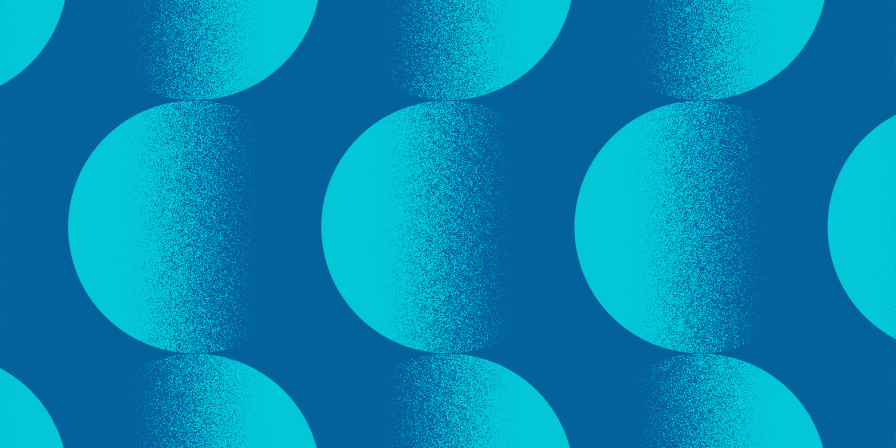
Give the GLSL for this pattern, as a Shadertoy shader.

```glsl
// Grid of touching cyan discs that dissolve into blue grain, flipped on alternate rows.

const vec3  BLUE = vec3(0.010, 0.380, 0.610);
const vec3  CYAN = vec3(0.010, 0.775, 0.845);
const float PERIOD = 0.5651;                  // disc spacing, in canvas heights
const vec2  CENTER = vec2(0.4342, 0.4935);    // centre of one disc in the middle row
const float RADIUS = 0.2822;
const float FADE_START = -0.78;               // fade limits, in disc radii
const float FADE_END = 0.78;
const float GRAINS = 560.0;                   // grains per canvas height
const float JITTER = 0.8;
const float SOFTNESS = 0.25;                  // tonal range of a single grain
const int   SAMPLES = 3;                      // grain samples per pixel side

float hash(vec2 p) {
    return fract(sin(dot(p, vec2(127.1, 311.7))) * 43758.5453);
}

// Random value of the nearest scattered grain
float grain(vec2 p) {
    vec2 cell = floor(p);
    float nearest = 9.0;
    vec2 seed = vec2(0.0);
    for (int y = -1; y <= 1; y++) {
        for (int x = -1; x <= 1; x++) {
            vec2 id = cell + vec2(x, y);
            vec2 random = vec2(hash(id + 17.3), hash(id.yx + 71.9));
            vec2 d = id + 0.5 + JITTER * (random - 0.5) - p;
            float dist = dot(d, d);
            if (dist < nearest) {
                nearest = dist;
                seed = random;
            }
        }
    }
    // Hashing the random offset again avoids streaks along the lattice
    return hash(seed * 43.0);
}

void mainImage(out vec4 fragColor, in vec2 fragCoord) {
    float pixel = 1.0 / iResolution.y;
    vec2 p = fragCoord * pixel;

    // Repeat the disc and reverse its fade on odd rows
    vec2 tile = floor((p - CENTER) / PERIOD + 0.5);
    vec2 q = p - CENTER - tile * PERIOD;
    float side = mod(tile.y, 2.0) < 0.5 ? 1.0 : -1.0;
    float disc = 1.0 - smoothstep(-0.75 * pixel, 0.75 * pixel, length(q) - RADIUS);

    // Dither the fade with soft grain, averaged over the pixel
    float density = 1.0 - smoothstep(FADE_START, FADE_END, side * q.x / RADIUS);
    float cover = 0.0;
    for (int y = 0; y < SAMPLES; y++) {
        for (int x = 0; x < SAMPLES; x++) {
            vec2 shift = (vec2(x, y) + 0.5) / float(SAMPLES) - 0.5;
            float threshold = (1.0 - SOFTNESS) * grain((p + shift * pixel) * GRAINS);
            cover += smoothstep(threshold, threshold + SOFTNESS, density);
        }
    }
    cover /= float(SAMPLES * SAMPLES);

    fragColor = vec4(mix(BLUE, CYAN, disc * cover), 1.0);
}
```
